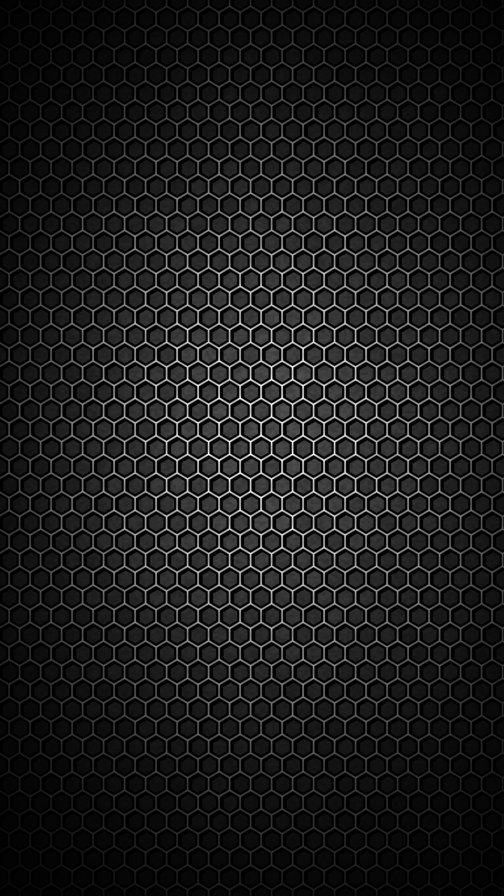
Give the GLSL for this pattern, as a Shadertoy shader.

```glsl
// Dark hexagonal metal grille over a grey floor, lit softly from the middle.

const vec2  REPEATS       = vec2(24.0, 48.0);   // cells across, rows down
const float CELL_SHIFT    = 0.433;              // sideways phase, in cells
const float WIRE_HALF     = 0.042;              // half width of the bright wire
const float FLOOR_RADIUS  = 0.355;              // apothem of the visible floor
const float SHADOW_RADIUS = 0.375;              // apothem of the lit opening
const vec2  SHADOW_SHIFT  = vec2(0.075, -0.055);
const float SHADOW_JITTER = 0.045;
const vec3  WIRE_COLOR    = vec3(0.87, 0.87, 0.87);
const vec3  FLOOR_COLOR   = vec3(0.265, 0.265, 0.268);
const vec3  WALL_COLOR    = vec3(0.012);
const vec2  LIGHT_CENTER  = vec2(0.53, 0.52);
const vec2  LIGHT_FALLOFF = vec2(5.0, 8.5);
const float CELL_WEAR     = 0.22;               // tone change between cells
const float GRAIN         = 0.28;               // mottling of the floor
const vec2  LATTICE       = vec2(1.0, 1.7320508);

float hash(vec2 p) {
    vec3 q = fract(vec3(p.xyx) * 0.1031);
    q += dot(q, q.yzx + 33.33);
    return fract((q.x + q.y) * q.z);
}

float valueNoise(vec2 p) {
    vec2 i = floor(p), f = fract(p);
    f = f * f * (3.0 - 2.0 * f);
    return mix(mix(hash(i), hash(i + vec2(1, 0)), f.x),
               mix(hash(i + vec2(0, 1)), hash(i + vec2(1, 1)), f.x), f.y);
}

// Offset from the nearest centre of a pointy-topped hexagon lattice.
vec2 hexOffset(vec2 p) {
    vec2 a = mod(p + 0.5 * LATTICE, LATTICE) - 0.5 * LATTICE;
    vec2 b = mod(p, LATTICE) - 0.5 * LATTICE;
    return dot(a, a) < dot(b, b) ? a : b;
}

// Hexagonal radius: 0 at the centre, 0.5 on the cell border.
float hexRadius(vec2 q) {
    q = abs(q);
    return max(q.x, dot(q, vec2(0.5, 0.8660254)));
}

float inside(float radius, float limit, float blur) {
    return 1.0 - smoothstep(limit - blur, limit + blur, radius);
}

void mainImage(out vec4 fragColor, in vec2 fragCoord) {
    vec2 uv = fragCoord / iResolution.xy;
    vec2 p = uv * REPEATS * vec2(1.0, 0.5 * LATTICE.y) - vec2(CELL_SHIFT, 0.0);
    float blur = 0.75 * REPEATS.x / iResolution.x;

    vec2 q = hexOffset(p);
    vec2 cell = floor((p - q) / (0.5 * LATTICE) + 0.5) + 64.0;
    float radius = hexRadius(q);

    // Light pool fading toward the borders
    vec2 away = uv - LIGHT_CENTER;
    float light = exp(-dot(away * away, LIGHT_FALLOFF));

    // Floor cut by the rim and by a displaced shadow
    vec2 jitter = vec2(hash(cell), hash(cell + 17.0)) - 0.5;
    vec2 shift = SHADOW_SHIFT + SHADOW_JITTER * jitter;
    float lit = inside(radius, FLOOR_RADIUS, blur)
              * inside(hexRadius(q - shift), SHADOW_RADIUS, blur);
    float wear = 1.0 + CELL_WEAR * (hash(cell + 41.0) - 0.5);
    float grain = 1.0 + GRAIN * (valueNoise(p * vec2(7.0, 9.0) + 100.0) - 0.5);
    vec3 color = mix(WALL_COLOR * light, FLOOR_COLOR * light * wear * grain, lit);

    // Wire, slightly brighter where three edges meet
    float wire = inside(0.5 - radius, WIRE_HALF, blur);
    float joint = smoothstep(0.48, 0.57, length(q));
    float gloss = mix(0.88, 1.12, joint) * mix(0.9, 1.1, valueNoise(p * 1.7 + 50.0));
    color = mix(color, WIRE_COLOR * pow(light, 0.9) * gloss, wire);

    fragColor = vec4(clamp(color, 0.0, 1.0), 1.0);
}
```
